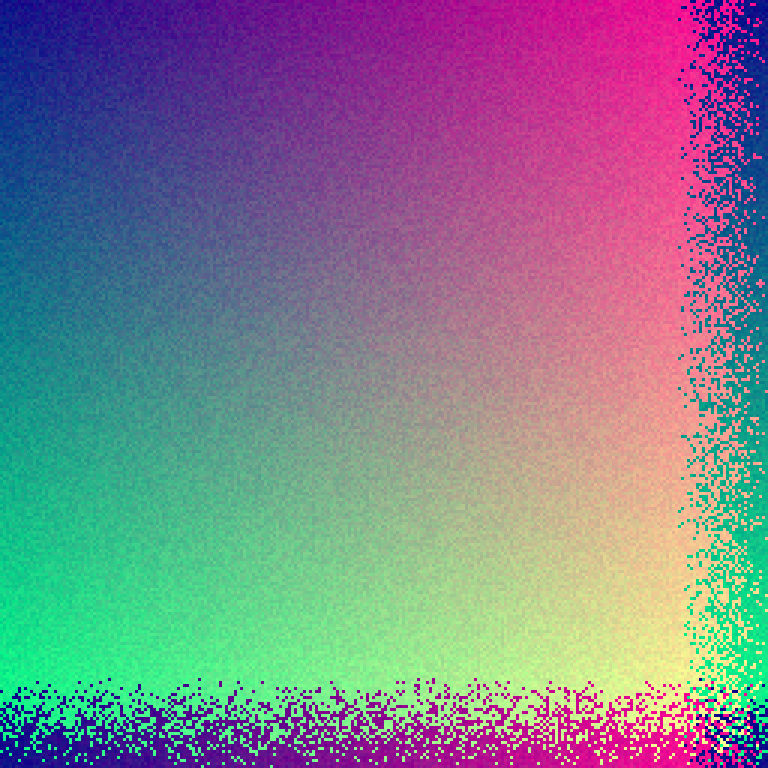
Reproduce this background procedurally as a WebGL 2 fragment shader.

```glsl
#version 300 es
precision highp float;
// A two-axis colour ramp: red grows to the right, green grows downward.
// Each grain cell nudges both ramps by random amounts; fract() wraps the
// overflow, which scatters dark and bright specks along the right and bottom.

uniform vec2 u_resolution;
out vec4 fragColor;

// Two independent random values in 0..1 for one grain cell.
vec2 hash2(vec2 cell) {
    vec3 p = fract(cell.xyx * vec3(0.1031, 0.1030, 0.0973));
    p += dot(p, p.yzx + 33.33);
    return fract((p.xx + p.yz) * p.zy);
}

void main() {
    vec2 uv = gl_FragCoord.xy / u_resolution;

    // Square grain, 256 cells across the canvas
    vec2 cell = floor(uv * 256.0);
    vec2 center = (cell + 0.5) / 256.0;

    // Jittered ramps, wrapped back to zero past the far edges
    vec2 ramp = vec2(center.x, 1.0 - center.y);
    vec2 grain = hash2(cell + 17.0);
    vec2 redGreen = fract(ramp + 0.118 * grain);

    // Nearly constant blue, slightly lifted where red is strong
    float blue = 0.535 + 0.04 * redGreen.x;
    fragColor = vec4(redGreen, blue, 1.0);
}
```
